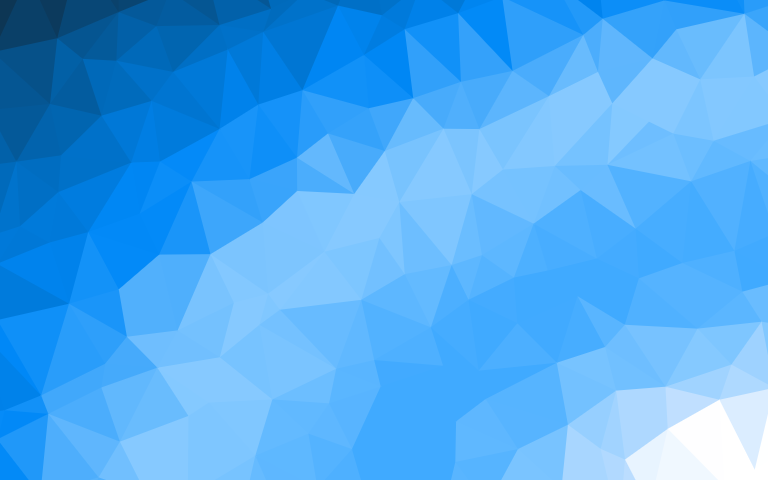
Write a Shadertoy shader that draws this background.

```glsl
// Low-poly mesh of triangles shaded by a curved blue gradient around a white corner.

const float CELL = 0.108;       // mesh spacing, in canvas heights
const float JITTER = 0.68;      // how far mesh points stray from the grid
const float TONE_SPREAD = 0.07; // random shift of each facet along the gradient

const vec3 WHITE = vec3(1.0);
const vec3 PALE  = vec3(0.74, 0.87, 1.0);
const vec3 AZURE = vec3(0.25, 0.665, 1.0);
const vec3 SKY   = vec3(0.525, 0.79, 1.0);
const vec3 VIVID = vec3(0.0, 0.535, 0.97);
const vec3 DEEP  = vec3(0.0, 0.415, 0.73);
const vec3 NAVY  = vec3(0.05, 0.21, 0.33);

vec2 hash22(vec2 p) {
    vec3 q = fract(p.xyx * vec3(0.1031, 0.1030, 0.0973));
    q += dot(q, q.yzx + 33.33);
    return fract((q.xx + q.yz) * q.zy);
}

float cross2(vec2 a, vec2 b) { return a.x * b.y - a.y * b.x; }

mat2 rotation(float angle) {
    float c = cos(angle), s = sin(angle);
    return mat2(c, s, -s, c);
}

vec2 meshPoint(vec2 id) {
    return id + 0.5 + (hash22(id + 57.0) - 0.5) * JITTER;
}

// Flattened distance from the lower right corner, in canvas fractions.
float cornerDistance(vec2 uv) {
    vec2 d = abs(vec2(1.0 - uv.x, 0.95 * uv.y));
    return pow(pow(d.x, 1.8) + pow(d.y, 1.8), 1.0 / 1.8);
}

float ramp(float a, float b, float x) { return clamp((x - a) / (b - a), 0.0, 1.0); }

vec3 gradient(float d) {
    vec3 c = mix(WHITE, PALE, ramp(0.09, 0.20, d));
    c = mix(c, SKY, ramp(0.20, 0.27, d));
    c = mix(c, AZURE, ramp(0.27, 0.43, d));
    c = mix(c, SKY, ramp(0.51, 0.75, d));
    c = mix(c, VIVID, ramp(0.80, 1.01, d));
    c = mix(c, DEEP, ramp(1.01, 1.20, d));
    return mix(c, NAVY, ramp(1.20, 1.42, d));
}

// Signed distance to a line, positive on its left side.
float edgeDistance(vec2 p, vec2 a, vec2 b) {
    return cross2(normalize(b - a), p - a);
}

// Premultiplied colour and coverage of one counterclockwise triangle.
vec4 facet(vec2 p, vec2 a, vec2 b, vec2 c, float pixel, mat2 toCanvas, float aspect) {
    float inside = min(edgeDistance(p, a, b), min(edgeDistance(p, b, c), edgeDistance(p, c, a)));
    float coverage = clamp(inside / pixel + 0.5, 0.0, 1.0);
    if (coverage <= 0.0) return vec4(0.0);
    vec2 centre = (a + b + c) / 3.0;
    vec2 uv = toCanvas * centre * CELL / vec2(aspect, 1.0);
    float tone = hash22(floor(centre * 64.0) + 300.0).x - 0.5;
    float d = cornerDistance(uv);
    return vec4(gradient(d + tone * TONE_SPREAD), 1.0) * coverage;
}

// True when the diagonal a-c gives the better shaped pair of triangles.
bool splitsAlongAC(vec2 a, vec2 b, vec2 c, vec2 d) {
    vec2 ab = b - a, ad = d - a, cb = b - c, cd = d - c;
    return cross2(ab, ad) * dot(cb, cd) + dot(ab, ad) * cross2(cd, cb) < 0.0;
}

void mainImage(out vec4 fragColor, in vec2 fragCoord) {
    float aspect = iResolution.x / iResolution.y;
    float pixel = 1.0 / (iResolution.y * CELL);
    mat2 toCanvas = rotation(0.42);
    vec2 p = (fragCoord / iResolution.y / CELL) * toCanvas;
    vec2 home = floor(p - 0.5);

    // Gather the triangles of the nearby mesh cells.
    vec4 sum = vec4(0.0);
    for (int j = -1; j <= 1; j++) {
        for (int i = -1; i <= 1; i++) {
            vec2 id = home + vec2(i, j);
            vec2 a = meshPoint(id);
            vec2 b = meshPoint(id + vec2(1.0, 0.0));
            vec2 c = meshPoint(id + vec2(1.0, 1.0));
            vec2 d = meshPoint(id + vec2(0.0, 1.0));
            if (splitsAlongAC(a, b, c, d)) {
                sum += facet(p, a, b, c, pixel, toCanvas, aspect);
                sum += facet(p, a, c, d, pixel, toCanvas, aspect);
            } else {
                sum += facet(p, a, b, d, pixel, toCanvas, aspect);
                sum += facet(p, b, c, d, pixel, toCanvas, aspect);
            }
        }
    }
    fragColor = vec4(sum.rgb / max(sum.a, 0.001), 1.0);
}
```
